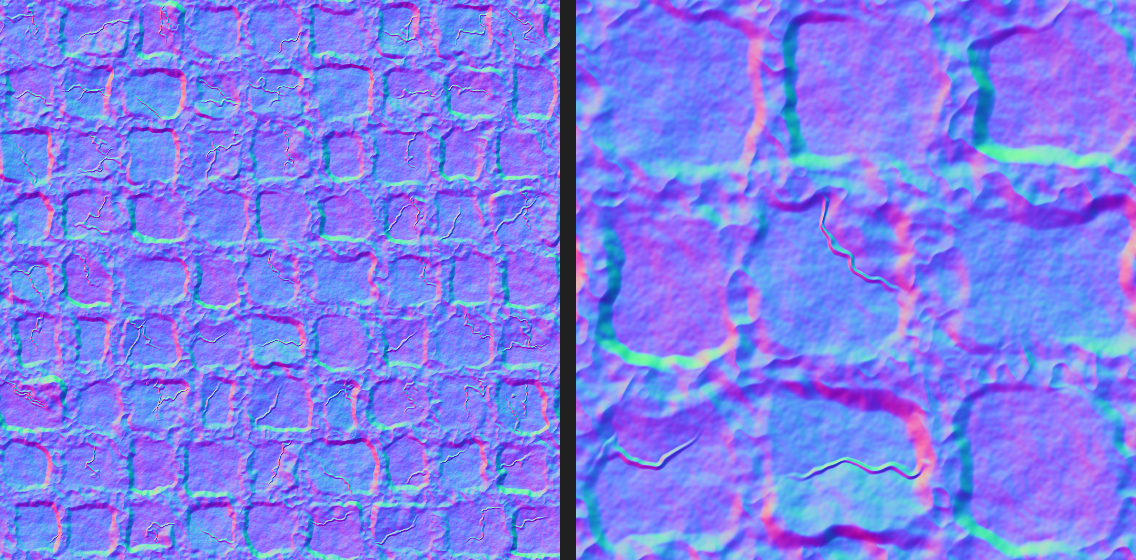
Left, the full canvas; right, a detail of the centre.
Give the GLSL for this texture map, as a Shadertoy shader.

```glsl
// Tangent-space normal map of worn cobblestones, nine rows of nine, tiling.
// A height field (rounded blocks, tilts, cracks, mortar, grain) is built from
// periodic gradient noise; its slope becomes the red, green and blue of a normal.

const float CELLS = 9.0;       // stones across and down
const float SAMPLE = 0.0009;   // slope sampling distance, canvas units
const float TAU = 6.2831853;

// Integer hash: two values in 0..1 for a lattice point and a seed
vec2 hash2(vec2 lattice, float seed) {
    uvec3 v = uvec3(ivec3(vec3(lattice, seed))) * 1664525u + 1013904223u;
    v.x += v.y * v.z; v.y += v.z * v.x; v.z += v.x * v.y;
    v ^= v >> 16u;
    v.x += v.y * v.z; v.y += v.z * v.x;
    return vec2(v.xy >> 8u) / 16777216.0;
}

float cornerSlope(vec2 corner, vec2 offset, float period, float seed) {
    return dot(hash2(mod(corner, period), seed) * 2.0 - 1.0, offset);
}

// Gradient noise that repeats after a whole number of lattice cells
float noise(vec2 p, float period, float seed) {
    vec2 i = floor(p), f = p - i, e = vec2(1, 0);
    vec2 u = f * f * f * (f * (f * 6.0 - 15.0) + 10.0);
    float low = mix(cornerSlope(i, f, period, seed),
                    cornerSlope(i + e, f - e, period, seed), u.x);
    float high = mix(cornerSlope(i + e.yx, f - e.yx, period, seed),
                     cornerSlope(i + 1.0, f - 1.0, period, seed), u.x);
    return mix(low, high, u.y);
}

float fbm(vec2 uv, float frequency, int octaves, float seed) {
    float sum = 0.0, amplitude = 0.5;
    for (int k = 0; k < octaves; k++) {
        sum += amplitude * noise(uv * frequency, frequency, seed + float(k));
        frequency *= 2.0;
        amplitude *= 0.5;
    }
    return sum;
}

float roundedBox(vec2 p, vec2 halfSize, float radius) {
    vec2 q = abs(p) - halfSize + radius;
    return length(max(q, 0.0)) + min(max(q.x, q.y), 0.0) - radius;
}

// Uneven joint between neighbouring stones of one row
float joint(float column, float row) {
    return column + 0.32 * (hash2(mod(vec2(column, row), CELLS), 3.0).x - 0.5);
}

// Jagged cracks, each with a sloping chip on one side
float cracks(vec2 p, vec2 id, float wobble) {
    float depth = 0.0;
    for (int k = 0; k < 2; k++) {
        vec2 pick = hash2(id, 20.0 + float(k));
        vec2 place = hash2(id, 30.0 + float(k));
        float angle = TAU * pick.x;
        vec2 across = vec2(cos(angle), sin(angle));
        vec2 along = vec2(-across.y, across.x);
        float d = dot(p, across) - 0.25 * place.x + 0.45 * wobble;
        float reach = smoothstep(-0.25, 0.1, dot(p, along) + 0.2 * place.y);
        float broken = step(0.55, pick.y);
        depth += broken * reach * 0.035 * smoothstep(0.032, 0.0, abs(d));
        depth += broken * place.y * 0.4 * max(d, 0.0);
    }
    return depth;
}

// Height in units of one stone cell
float height(vec2 uv) {
    vec2 rough = vec2(fbm(uv, 27.0, 3, 40.0), fbm(uv, 27.0, 3, 50.0));
    vec2 sway = vec2(noise(uv * 9.0, 9.0, 60.0), noise(uv * 9.0, 9.0, 61.0));
    vec2 g = uv * CELLS + 0.2 * rough + 0.16 * sway;

    // Locate the stone between its two joints
    float row = floor(g.y), column = floor(g.x);
    if (g.x < joint(column, row)) column -= 1.0;
    else if (g.x > joint(column + 1.0, row)) column += 1.0;
    float left = joint(column, row), right = joint(column + 1.0, row);
    vec2 id = mod(vec2(column, row), CELLS);
    vec2 size = hash2(id, 5.0), shape = hash2(id, 6.0), lean = hash2(id, 7.0);
    vec2 p = g - vec2(0.5 * (left + right), row + 0.5 + 0.04 * (size.x - 0.5));
    vec2 halfSize = vec2(0.5 * (right - left), 0.5) - mix(vec2(0.04), vec2(0.1, 0.085), size);

    // Bevelled block with a tilted, slightly domed and damaged top
    float edge = -roundedBox(p, halfSize, mix(0.14, 0.26, shape.x));
    float bevel = mix(0.07, 0.13, clamp(0.5 + sway.x + 0.5 * sway.y, 0.0, 1.0));
    float block = smoothstep(0.0, bevel, edge);
    float tilt = 0.42 * (lean.x - 0.5);
    float top = mix(0.06, 0.13, shape.y) + 0.06 * sway.y - 0.1 * dot(p, p)
              - tilt * (p.x + 0.7 * p.y) + 0.12 * (lean.y - 0.5) * p.y
              - cracks(p, id, rough.x);

    // Creased mortar and fine grain
    float mortar = 0.2 * abs(rough.y) + 0.1 * rough.x;
    return mix(mortar, top, block) + 0.065 * fbm(uv, 36.0, 4, 70.0);
}

void mainImage(out vec4 fragColor, in vec2 fragCoord) {
    vec2 uv = fragCoord / iResolution.xy;
    vec2 e = vec2(SAMPLE, 0);
    vec2 slope = vec2(height(uv + e) - height(uv - e),
                      height(uv + e.yx) - height(uv - e.yx)) / (2.0 * SAMPLE * CELLS);
    // Green points down the canvas
    vec3 normal = normalize(vec3(-slope.x, slope.y, 1.0));
    fragColor = vec4(0.5 + 0.5 * normal, 1.0);
}
```
